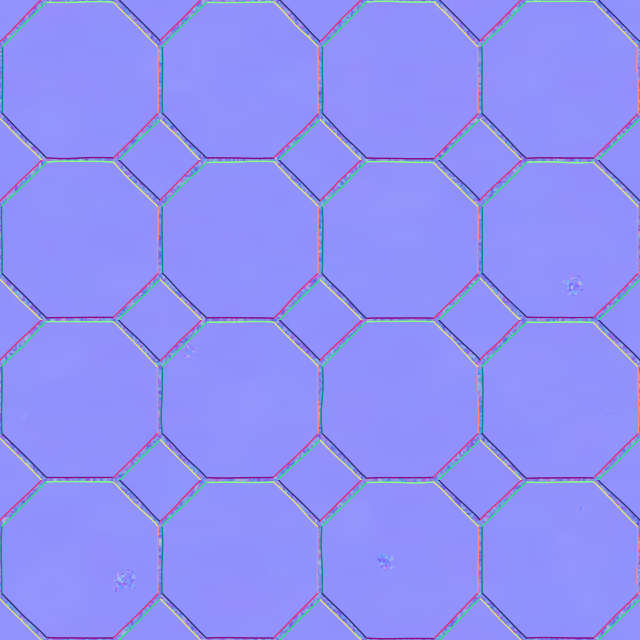
Write a Shadertoy shader that draws this texture map.

```glsl
const float REPEATS = 4.0;           // cells across and down
const float DIAMOND_RADIUS = 0.279;  // half diagonal, in cells
const float STRAIGHT_GAP = 0.0172;   // half joint width between octagons
const float DIAGONAL_GAP = 0.0215;   // half joint width around diamonds
const float BEVEL_WIDTH = 0.0088;
const float BEVEL_TILT = 0.98;
const float EDGE_WOBBLE = 0.014;
const float WOBBLE_FREQ = 20.0;      // lattice cells across the canvas
const float GRAIN_FREQ = 320.0;
const float GROUT_ROUGHNESS = 0.66;
const vec2 GROUT_LEAN = vec2(0.04, 0.08);
const float FACE_RELIEF = 0.042;
const vec2 FACE_LEAN = vec2(0.142, 0.142);
const int CHIPS = 8;
const float CHIP_MIN = 0.006;
const float CHIP_MAX = 0.020;
const float CHIP_ROUGHNESS = 0.75;

float hash(vec3 p) {
    p = fract(p * 0.1031);
    p += dot(p, p.zyx + 31.32);
    return fract((p.x + p.y) * p.z);
}

// Value noise centred on zero that wraps over the unit square
float wrapNoise(vec2 uv, vec2 freq, float seed) {
    vec2 p = uv * freq;
    vec2 cell = floor(p), f = p - cell;
    vec2 a = mod(cell, freq), b = mod(cell + 1.0, freq);
    f = f * f * f * (f * (f * 6.0 - 15.0) + 10.0);
    float low = mix(hash(vec3(a, seed)), hash(vec3(b.x, a.y, seed)), f.x);
    float high = mix(hash(vec3(a.x, b.y, seed)), hash(vec3(b, seed)), f.x);
    return mix(low, high, f.y) - 0.5;
}

vec2 noiseSlope(vec2 uv, vec2 freq, float seed) {
    return vec2(wrapNoise(uv, freq, seed), wrapNoise(uv, freq, seed + 7.0));
}

// Signed distance to the tile rim; also gives the outward direction and tile seed
float tileRim(vec2 p, out vec2 outward, out float seed) {
    vec2 octagonId = floor(p), diamondId = floor(p + 0.5);
    vec2 q = p - octagonId - 0.5, r = p - diamondId;
    vec2 aq = abs(q);
    float diagonal = (aq.x + aq.y - 1.0 + DIAMOND_RADIUS) * sqrt(0.5);

    if (diagonal > 0.0) {
        outward = sign(r) * sqrt(0.5);
        seed = 50.0 + 90.0 * hash(vec3(mod(diamondId, REPEATS), 3.0));
        return -diagonal + DIAGONAL_GAP;
    }
    seed = 150.0 + 90.0 * hash(vec3(mod(octagonId, REPEATS), 5.0));
    float straight = max(aq.x, aq.y) - 0.5 + STRAIGHT_GAP;
    diagonal += DIAGONAL_GAP;
    vec2 axis = aq.x > aq.y ? vec2(1, 0) : vec2(0, 1);
    outward = sign(q) * (straight > diagonal ? axis : vec2(sqrt(0.5)));
    return max(straight, diagonal);
}

// Scattered pitted patches, wrapped around the canvas
float chipMask(vec2 uv) {
    float ragged = wrapNoise(uv, vec2(150.0), 31.0);
    float mask = 0.0;
    for (int i = 0; i < CHIPS; i++) {
        float k = float(i) + 1.0;
        vec2 centre = vec2(hash(vec3(k, 2.0, 17.0)), hash(vec3(k, 9.0, 23.0)));
        float size = hash(vec3(k, 4.0, 41.0));
        float radius = mix(CHIP_MIN, CHIP_MAX, size * size);
        vec2 offset = fract(uv - centre + 0.5) - 0.5;
        float reach = length(offset) + ragged * radius * 1.2;
        mask = max(mask, (1.0 - smoothstep(radius * 0.35, radius, reach)) * mix(0.35, 1.0, size));
    }
    return mask;
}

void mainImage(out vec4 fragColor, in vec2 fragCoord) {
    vec2 uv = fragCoord / iResolution.xy;
    float aa = 0.6 * REPEATS / iResolution.y;

    // Tile outline with a hand-cut edge
    vec2 outward;
    float seed;
    float rim = tileRim(uv * REPEATS, outward, seed);
    float wobble = wrapNoise(uv, vec2(WOBBLE_FREQ), seed);
    rim += EDGE_WOBBLE * wobble * (0.6 + 1.2 * wobble * wobble);

    // Gently uneven faces with worn patches
    vec2 slope = noiseSlope(uv, vec2(11.0, 16.0), 11.0)
               + 0.6 * noiseSlope(uv, vec2(25.0, 38.0), 12.0);
    vec2 grain = noiseSlope(uv, vec2(GRAIN_FREQ), 61.0)
               + 0.5 * noiseSlope(uv, vec2(GRAIN_FREQ * 0.5), 62.0);
    vec2 faceTilt = FACE_LEAN + FACE_RELIEF * slope + CHIP_ROUGHNESS * chipMask(uv) * grain;
    vec3 face = vec3(faceTilt, sqrt(max(0.0, 1.0 - dot(faceTilt, faceTilt))));

    // Rough grout and steep bevels
    vec2 groutTilt = GROUT_LEAN + GROUT_ROUGHNESS * grain;
    vec3 grout = vec3(groutTilt, sqrt(max(0.0, 1.0 - dot(groutTilt, groutTilt))) * 0.86);
    vec3 bevel = vec3(outward * BEVEL_TILT + 0.07, -0.02);

    vec3 normal = mix(face, bevel, smoothstep(-aa, aa, rim));
    normal = mix(normal, grout, smoothstep(-aa, aa, rim - BEVEL_WIDTH));
    fragColor = vec4(clamp(normal * 0.5 + 0.5, 0.0, 1.0), 1.0);
}
```
